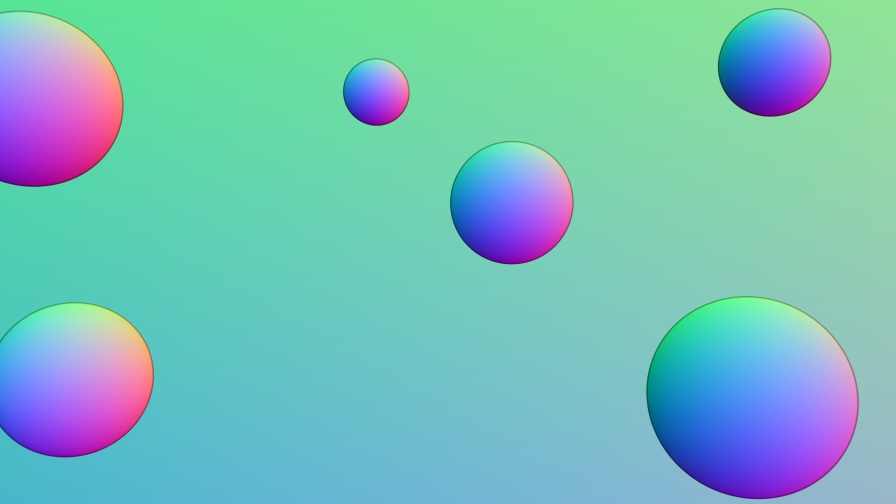
Write a WebGL 1 fragment shader that draws this background.

```glsl
precision highp float;
// Six glossy-hued balls floating before a soft green to blue backdrop.
// Each ball is a ray-traced sphere, tinted by its surface normal, so the
// perspective stretches those far from the middle; a thin dark rim outlines it.

uniform vec2 u_resolution;

const float FOCAL = 1.68;        // focal length, in canvas heights
const float RIM_WIDTH = 0.0022;  // outline width, in canvas heights
const float RIM_STRENGTH = 0.42;

// Smooth backdrop: red grows rightwards, green upwards, blue downwards.
vec3 backdrop(vec2 uv) {
  float side = 2.0 * uv.x - 1.0;
  float red = mix(mix(0.28, 0.60, uv.x), mix(0.335, 0.565, uv.x), uv.y);
  float green = 0.715 + 0.20 * uv.y - 0.02 * uv.y * uv.y;
  float blue = 0.835 - 0.21 * uv.y - 0.04 * uv.y * uv.y;
  blue -= 0.045 * side * side * (1.0 - uv.y);
  return vec3(red, green, blue);
}

// Maps a unit normal to a colour, with z facing the viewer.
vec3 normalColor(vec3 normal) {
  return clamp(0.5 + 0.5 * normal * vec3(1.0, 1.0, -1.0), 0.0, 1.0);
}

// Blends one sphere, centred on the focal plane, over the colour below.
vec3 drawSphere(vec3 below, vec3 ray, vec2 place, float radius, float pixel) {
  vec3 center = vec3(place, FOCAL);
  float along = dot(ray, center);
  vec3 offset = ray * along - center;
  float edge = length(offset) - radius;

  // Front hit point; grazing rays are clamped to the silhouette.
  float depth = sqrt(max(radius * radius - dot(offset, offset), 0.0));
  vec3 normal = normalize(offset - ray * depth);

  float cover = 1.0 - smoothstep(-0.75 * pixel, 0.75 * pixel, edge);
  float rim = smoothstep(-RIM_WIDTH - pixel, 0.0, edge);
  vec3 surface = normalColor(normal) * (1.0 - RIM_STRENGTH * rim);
  return mix(below, surface, cover);
}

void main() {
  float pixel = 1.0 / u_resolution.y;
  vec2 point = (gl_FragCoord.xy - 0.5 * u_resolution) * pixel;
  vec3 ray = normalize(vec3(point, FOCAL));
  vec3 color = backdrop(gl_FragCoord.xy / u_resolution);

  // Upper row, left to right
  color = drawSphere(color, ray, vec2(-0.827, 0.301), 0.171, pixel);
  color = drawSphere(color, ray, vec2(-0.142, 0.317), 0.0657, pixel);
  color = drawSphere(color, ray, vec2(0.6455, 0.3747), 0.1048, pixel);

  // Middle and lower row
  color = drawSphere(color, ray, vec2(0.126, 0.0974), 0.1218, pixel);
  color = drawSphere(color, ray, vec2(-0.744, -0.2514), 0.1516, pixel);
  color = drawSphere(color, ray, vec2(0.596, -0.285), 0.197, pixel);

  gl_FragColor = vec4(color, 1.0);
}
```
